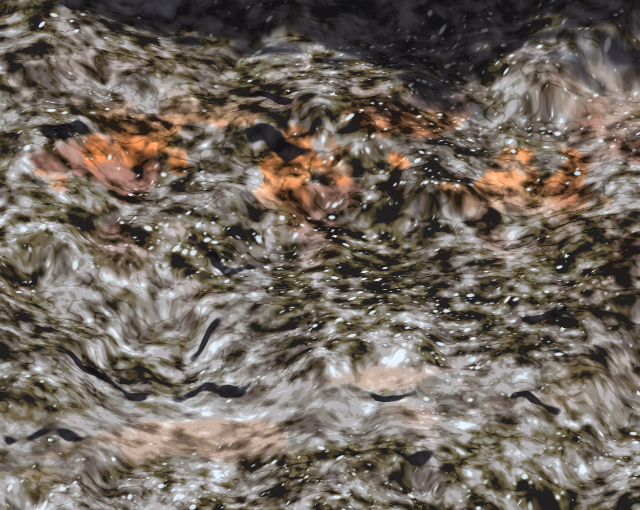
Write a WebGL 1 fragment shader that draws this texture.

```glsl
precision highp float;
// Foliated mica schist: folded, stretched noise gives grains and dark laminae,
// a tone ramp colours them, then a quartz band, rusty garnets, open lenses
// and scattered mica glints are laid on top.
uniform vec2 u_resolution;

#define BRIGHTNESS 0.475
#define GRAIN_CONTRAST 1.15
#define FOLD_HEIGHT 0.11
#define CREVICE_DEPTH 0.21
#define GLINT_CELLS 46.0
#define GLINT_SHARE 0.36
#define LENS_CELLS vec2(3.2, 6.5)
#define LENS_SHARE 0.42
#define RUST_AMOUNT 0.70

const vec3 BLACK_MICA = vec3(0.13, 0.12, 0.12);
const vec3 DARK_OLIVE = vec3(0.28, 0.24, 0.16);
const vec3 OLIVE = vec3(0.44, 0.40, 0.29);
const vec3 UMBER = vec3(0.42, 0.38, 0.37);
const vec3 GREY = vec3(0.56, 0.54, 0.51);
const vec3 PALE = vec3(0.71, 0.70, 0.71);
const vec3 GLINT = vec3(0.90, 0.96, 1.0);
const vec3 GARNET = vec3(0.43, 0.27, 0.22);
const vec3 RUST = vec3(0.74, 0.42, 0.20);
const vec3 SHADOW = vec3(0.09, 0.085, 0.10);

float hash(vec2 p) {
  return fract(sin(dot(p, vec2(127.1, 311.7))) * 43758.5453);
}

vec2 hash2(vec2 p) {
  return vec2(hash(p), hash(p + 57.3));
}

float noise(vec2 p) {
  vec2 i = floor(p), f = fract(p);
  f = f * f * (3.0 - 2.0 * f);
  return mix(mix(hash(i), hash(i + vec2(1.0, 0.0)), f.x),
             mix(hash(i + vec2(0.0, 1.0)), hash(i + 1.0), f.x), f.y);
}

// Three octaves, each turned so the lattice does not show.
float fbm(vec2 p) {
  float sum = 0.0, weight = 0.571;
  for (int i = 0; i < 3; i++) {
    sum += weight * noise(p);
    p = mat2(1.6, 1.2, -1.2, 1.6) * p + 17.0;
    weight *= 0.5;
  }
  return sum;
}

// Thin lines along the middle level of the noise.
float ridge(vec2 p, float width) {
  return 1.0 - smoothstep(0.0, width, abs(fbm(p) - 0.5));
}

float bump(float x, float centre, float width) {
  float d = (x - centre) / width;
  return exp(-d * d);
}

// Tone to mineral colour; hue picks olive or umber in the middle.
vec3 mineral(float tone, float hue) {
  vec3 c = mix(BLACK_MICA, DARK_OLIVE, smoothstep(0.12, 0.24, tone));
  c = mix(c, mix(OLIVE, UMBER, hue), smoothstep(0.24, 0.39, tone));
  c = mix(c, GREY, smoothstep(0.40, 0.54, tone));
  c = mix(c, PALE, smoothstep(0.55, 0.70, tone));
  return mix(c, GLINT, smoothstep(0.74, 0.98, tone));
}

// Scattered flat cavities with ragged rims.
float lenses(vec2 p) {
  vec2 g = p * LENS_CELLS, cell = floor(g);
  float rag = fbm(p * vec2(22.0, 40.0)) - 0.5, cover = 0.0;
  for (int y = -1; y <= 1; y++)
    for (int x = -1; x <= 1; x++) {
      vec2 id = cell + vec2(float(x), float(y)), r = hash2(id + 9.0);
      vec2 d = (g - id - 0.2 - 0.6 * r) / LENS_CELLS;
      d.y += 0.25 * (r.x - 0.4) * d.x + 0.012 * sin(d.x * 50.0 + r.y * 6.0);
      float size = mix(0.6, 1.3, r.y);
      float edge = length(d / (vec2(0.065, 0.013) * size)) + 2.2 * rag;
      cover = max(cover, step(hash(id + 3.0), LENS_SHARE) * (1.0 - smoothstep(0.65, 1.1, edge)));
    }
  return cover;
}

// Small tilted flakes, kept where the cluster value is high.
float glints(vec2 p, float cells, float cluster) {
  vec2 g = p * cells, cell = floor(g);
  float light = 0.0, blur = cells / u_resolution.y;
  for (int y = -1; y <= 1; y++)
    for (int x = -1; x <= 1; x++) {
      vec2 id = cell + vec2(float(x), float(y)), r = hash2(id);
      vec2 d = g - id - r;
      d.y -= d.x * (r.x - 0.2) * 0.8;
      float radius = mix(0.08, 0.25, r.y * r.y);
      float flake = 1.0 - smoothstep(radius - blur, radius + blur, length(d * vec2(0.7, 1.15)));
      light = max(light, flake * step(hash(id + 5.0), GLINT_SHARE * cluster));
    }
  return light;
}

void main() {
  vec2 p = gl_FragCoord.xy / u_resolution.y;

  // Folded coordinates, with a finer crumple
  float fold = fbm(p * vec2(3.0, 3.6) + 4.0) - 0.5;
  vec2 q = p + vec2(0.0, FOLD_HEIGHT * fold * 2.0);
  q += 0.012 * (vec2(noise(p * 24.0), noise(p * 24.0 + 31.0)) - 0.5);

  // Quartz band, plus a pale corner
  float middle = 0.15 + 0.08 * smoothstep(0.35, 0.8, p.x) + 0.08 * fold;
  float quartz = 1.0 - smoothstep(0.045, 0.085, abs(p.y - middle));
  quartz *= 1.0 - 0.65 * smoothstep(0.75, 1.0, p.x);
  quartz = max(quartz, 0.8 * bump(p.x, 1.2, 0.13) * bump(p.y + fold * 0.2, 0.85, 0.07));

  // Tone from patches, streaks, grains and crevices
  float broad = fbm(q * vec2(5.0, 9.0)) - 0.5;
  float streak = fbm(q * vec2(14.0, 42.0) + 7.0) - 0.5;
  float grain = fbm(q * vec2(40.0, 62.0)) - 0.5;
  float crevice = ridge(q * vec2(9.0, 30.0) + 3.0, 0.06) * smoothstep(0.35, 0.6, noise(q * vec2(7.0, 12.0)));
  crevice = max(crevice, 0.75 * ridge(q * vec2(24.0, 48.0), 0.07));
  float tone = BRIGHTNESS + 0.45 * broad + 0.45 * streak + GRAIN_CONTRAST * grain * (1.0 - 0.35 * quartz);
  tone += 0.10 * quartz - CREVICE_DEPTH * crevice * (1.0 - 0.7 * quartz);
  float hue = smoothstep(0.38, 0.58, fbm(q * vec2(12.0, 18.0) + 41.0) + 0.15 * quartz);
  vec3 colour = mineral(tone, hue);

  // Garnets and rust stains in the upper half
  float belt = bump(p.y, 0.66, 0.17);
  float garnet = belt * smoothstep(0.50, 0.66, fbm(p * vec2(8.0, 10.0) + 23.0));
  float stain = bump(p.y, 0.69, 0.09) * smoothstep(0.58, 0.70, fbm(p * vec2(9.0, 13.0) + 63.0));
  stain += 0.25 * quartz * smoothstep(0.52, 0.68, fbm(p * vec2(6.0, 14.0) + 80.0));
  float shade = clamp(tone / 0.43, 0.25, 1.6);
  colour = mix(colour, GARNET * shade, RUST_AMOUNT * garnet);
  colour = mix(colour, RUST * shade, RUST_AMOUNT * min(stain, 1.0));

  // Dark upper rim and open lenses
  float depth = 0.05 + 0.12 * bump(p.x, 0.83, 0.12) + 0.05 * bump(p.x, 1.15, 0.15);
  float rim = smoothstep(-0.04, 0.035, p.y - 1.0 + depth + 0.25 * fold + 0.16 * streak);
  float dark = max(0.88 * rim, 0.92 * lenses(q));
  colour = mix(colour, SHADOW * (0.6 + 0.6 * shade), dark);

  // Mica glints in two sizes
  float cluster = smoothstep(0.36, 0.68, fbm(p * vec2(6.0, 8.0) + 11.0)) * (1.0 - 0.6 * quartz);
  float light = max(glints(q, GLINT_CELLS, cluster), 0.75 * glints(q + 3.7, GLINT_CELLS * 1.7, cluster));
  colour = mix(colour, GLINT, 0.9 * light * (1.0 - 0.8 * dark));

  gl_FragColor = vec4(colour, 1.0);
}
```
